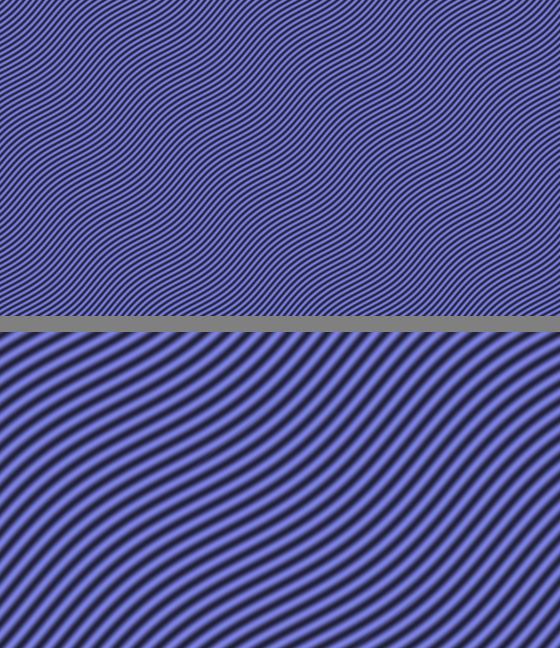
Top: the whole. Bottom: its middle third, enlarged.
This pattern is drawn by a WebGL 2 fragment shader. Its source:

```glsl
#version 300 es
precision highp float;
// Fine diagonal stripes with a soft sinusoidal profile, bent by a slow wave
// that runs along them, plus a few faint straight scratches.
// Stripe phase is the distance across the slanted axis, shifted by a sine.

#define TILT 0.680            // mean stripe angle, radians
#define STRIPE_PERIOD 0.0158  // all lengths in canvas heights
#define WAVE_LENGTH 0.428
#define WAVE_HEIGHT 0.0132
#define WAVE_START 0.2887     // a steepest point along the stripes
#define SCRATCH_CELL vec2(0.40, 0.16)
#define SCRATCH_CHANCE 0.35
#define SCRATCH_WIDTH 0.0012
#define SCRATCH_STRENGTH 0.18
#define LIGHT_BLUE vec3(0.490, 0.511, 0.896)
#define DARK_BLUE vec3(0.123, 0.124, 0.220)

const float TAU = 6.2831853;

uniform vec2 u_resolution;
out vec4 outColor;

float hash(vec2 p) {
  vec3 q = fract(vec3(p.xyx) * 0.1031);
  q += dot(q, q.yzx + 33.33);
  return fract((q.x + q.y) * q.z);
}

// Brightness 0..1 of the wavy stripes; contrast fades when too fine to show.
float stripes(vec2 p, float pixel) {
  float bend = WAVE_HEIGHT * sin(TAU * (p.x - WAVE_START) / WAVE_LENGTH);
  float contrast = 1.0 - smoothstep(0.35, 0.9, pixel / STRIPE_PERIOD);
  return 0.5 + 0.5 * contrast * cos(TAU * (p.y - bend) / STRIPE_PERIOD);
}

// At most one thin tapered scratch per cell, parallel to the mean direction.
float scratches(vec2 p, float pixel) {
  vec2 cell = floor(p / SCRATCH_CELL);
  vec2 local = (fract(p / SCRATCH_CELL) - 0.5) * SCRATCH_CELL;
  float present = step(hash(cell + 61.0), SCRATCH_CHANCE);
  float across = (hash(cell + 17.0) - 0.5) * 0.8 * SCRATCH_CELL.y;
  float halfLength = SCRATCH_CELL.x * mix(0.15, 0.30, hash(cell + 39.0));
  float taper = 1.0 - smoothstep(0.4, 1.0, abs(local.x) / halfLength);
  float line = 1.0 - smoothstep(0.0, SCRATCH_WIDTH + pixel, abs(local.y - across));
  return present * taper * line;
}

void main() {
  float pixel = 1.0 / u_resolution.y;
  vec2 uv = gl_FragCoord.xy * pixel;

  // x runs along the stripes, y across them.
  float c = cos(TILT), s = sin(TILT);
  vec2 p = vec2(c * uv.x + s * uv.y, c * uv.y - s * uv.x);

  float tone = stripes(p, pixel);
  tone = mix(tone, 0.5, SCRATCH_STRENGTH * scratches(p, pixel));
  outColor = vec4(mix(DARK_BLUE, LIGHT_BLUE, tone), 1.0);
}
```
